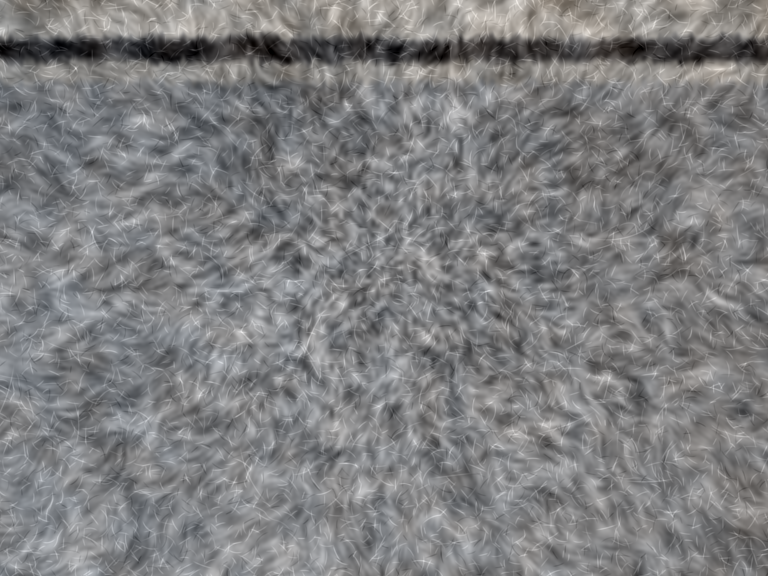
This texture is drawn by a Shadertoy shader. Its source:

```glsl
// Brushed grey wool blanket with a fuzzy dark and pale stripe near the top.
// Noise smeared outward from a focus makes the nap; scattered curved segments
// in hashed grid cells make the loose fibres, and soft bands dye the cloth.
#define FOCUS vec2(0.68, 0.53)
#define BODY_GREY vec3(0.515, 0.518, 0.525)
#define PALE_WOOL vec3(0.665, 0.650, 0.630)
#define DARK_WOOL vec3(0.235, 0.225, 0.225)
#define NAP_CONTRAST 0.54
#define MOTTLE_CONTRAST 0.27
#define BROAD_CONTRAST 0.13
#define FIBRE_CONTRAST 0.13
#define FIBRE_WIDTH 0.0024
#define NAP_SCALE 125.0
#define STRIPE_FUZZ 0.011

float hash(vec2 p) {
    return fract(sin(dot(p, vec2(127.1, 311.7))) * 43758.5);
}

float noise(vec2 p) {
    vec2 cell = floor(p), f = fract(p);
    f = f * f * (3.0 - 2.0 * f);
    float low = mix(hash(cell), hash(cell + vec2(1, 0)), f.x);
    float high = mix(hash(cell + vec2(0, 1)), hash(cell + vec2(1, 1)), f.x);
    return mix(low, high, f.y);
}

// Fine noise averaged along the lean of the pile
float nap(vec2 p) {
    vec2 away = p - FOCUS;
    float r = length(away);
    float angle = atan(away.y, away.x) + 2.2 * (noise(p * 19.0) - 0.5);
    vec2 lean = vec2(cos(angle), sin(angle)) * (0.003 + 0.016 * min(r, 0.7));
    float sum = 0.0;
    for (int i = -3; i <= 3; i++) {
        vec2 q = p + lean * float(i) / 3.0;
        sum += 0.65 * noise(q * NAP_SCALE) + 0.35 * noise(q * NAP_SCALE * 0.5 + 31.7);
    }
    return sum / 7.0;
}

// Curved hairs, one per grid cell at most, fanning away from the focus
float fibres(vec2 p, float scale, float density, float spread, float seed) {
    vec2 q = p * scale, home = floor(q);
    float width = max(FIBRE_WIDTH, 1.1 / iResolution.y) * scale;
    float sum = 0.0;
    for (int j = -1; j <= 1; j++)
    for (int i = -1; i <= 1; i++) {
        vec2 cell = home + vec2(i, j), key = cell + seed;
        if (hash(key) > density) continue;
        vec2 root = cell + vec2(hash(key + 3.1), hash(key + 7.7));
        vec2 away = root / scale - FOCUS;
        float angle = atan(away.y, away.x) + spread * (hash(key + 11.3) - 0.5);
        float c = cos(angle), s = sin(angle);
        vec2 d = mat2(c, -s, s, c) * (q - root);
        d.y += 0.9 * (hash(key + 17.9) - 0.5) * d.x * d.x;
        float reach = mix(0.35, 0.8, hash(key + 23.3));
        float strand = 1.0 - smoothstep(0.0, width, abs(d.y));
        strand *= 1.0 - smoothstep(0.4 * reach, reach, abs(d.x));
        sum += strand * mix(0.4, 1.0, hash(key + 29.9));
    }
    return sum;
}

float band(float y, float bottom, float top) {
    return smoothstep(bottom - STRIPE_FUZZ, bottom + STRIPE_FUZZ, y)
         - smoothstep(top - STRIPE_FUZZ, top + STRIPE_FUZZ, y);
}

// Woven stripes with ragged edges
vec3 dyedWool(vec2 p) {
    float ragged = 0.012 * (noise(p * vec2(110.0, 35.0)) - 0.5)
                 + 0.008 * (noise(p * vec2(40.0, 30.0) + 9.0) - 0.5);
    float y = p.y + ragged;
    vec3 wool = mix(BODY_GREY, PALE_WOOL - 0.035, 0.9 * band(y, 0.857, 0.900));
    wool = mix(wool, PALE_WOOL, smoothstep(0.920, 0.945, y));
    wool = mix(wool, DARK_WOOL, 0.95 * band(y, 0.894, 0.932));
    // Brownish checks cut by the top edge
    float check = smoothstep(0.07, 0.03, abs(p.x - 0.96)) + smoothstep(0.08, 0.03, abs(p.x - 0.07));
    return wool - vec3(0.12, 0.13, 0.14) * check * smoothstep(0.955, 1.0, y);
}

void mainImage(out vec4 fragColor, in vec2 fragCoord) {
    vec2 p = fragCoord / iResolution.y;
    float aspect = iResolution.x / iResolution.y;
    vec3 color = dyedWool(p);

    // Pile shading from fine to broad
    float mottle = 0.6 * noise(p * 38.0 + 5.0) + 0.4 * noise(p * 19.0 + 13.0);
    float broad = 0.6 * noise(p * 4.0 + 2.0) + 0.4 * noise(p * 9.0 + 21.0);
    float light = NAP_CONTRAST * (nap(p) - 0.5) + MOTTLE_CONTRAST * (mottle - 0.5)
                + BROAD_CONTRAST * (broad - 0.5);

    // Short pale and dark fibres, then a few long stray hairs
    for (int k = 0; k < 3; k++) {
        float layer = float(k);
        light += FIBRE_CONTRAST * fibres(p + 0.003 * layer, 34.0 + 9.0 * layer, 0.65, 3.2, 41.0 * layer);
    }
    light -= 0.09 * fibres(p, 47.0, 0.6, 3.2, 151.0);
    light += 0.13 * fibres(p, 11.0, 0.16, 5.0, 211.0);
    light -= 0.025;

    // Room light: brighter low and left, dim towards the corners
    light += 0.045 * (0.5 - p.y) + 0.02 * (0.5 - p.x / aspect);
    light -= 0.09 * smoothstep(0.55, 0.95, length(p - FOCUS));
    color += light;

    // Cool on the left, warm on the right, small tint changes between tufts
    float warmth = 0.016 * (p.x / aspect - 0.5) + 0.02 * (noise(p * 24.0 + 77.0) - 0.5);
    color += vec3(warmth, 0.0, -warmth);
    fragColor = vec4(clamp(color, 0.0, 1.0), 1.0);
}
```
